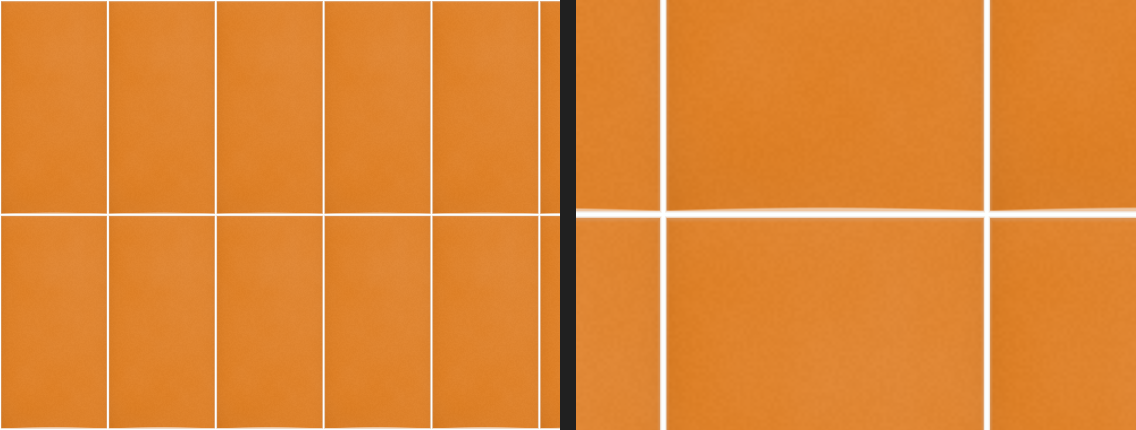
Left: the whole. Right: its middle third, enlarged.
Write a Shadertoy shader that draws this texture.

```glsl
// Stacked upright orange glazed tiles with thin white grout joints.

float hash(vec2 p) {
    p = fract(p * vec2(0.1031, 0.1137));
    p += dot(p, p.yx + 33.33);
    return fract((p.x + p.y) * p.x * 7.31 + p.y * 13.7);
}

float noise(vec2 p) {
    vec2 i = floor(p), f = fract(p);
    f = f * f * (3.0 - 2.0 * f);
    return mix(mix(hash(i), hash(i + vec2(1, 0)), f.x),
               mix(hash(i + vec2(0, 1)), hash(i + vec2(1, 1)), f.x), f.y);
}

float fbm(vec2 p) {
    float sum = 0.0, amp = 0.5;
    for (int i = 0; i < 4; i++) {
        sum += amp * noise(p);
        p = p * 2.03 + 17.0;
        amp *= 0.5;
    }
    return sum;
}

// Glaze colour at t, which runs 0..1 from the tile's upper left corner
vec3 glaze(vec2 t) {
    vec2 p = t * vec2(1.0, 2.0);
    float cloud = fbm(p * 4.0 + 5.0) - 0.47;
    float bloom = exp(-dot((p - vec2(0.66, 0.6)) * vec2(1.6, 1.2),
                           (p - vec2(0.66, 0.6)) * vec2(1.6, 1.2)) * 2.5);
    float pale = 0.2 + 0.3 * t.x + 0.35 * bloom + 0.6 * cloud
               + 0.25 * smoothstep(0.12, 0.0, t.y);
    vec3 c = mix(vec3(0.870, 0.494, 0.135), vec3(0.882, 0.538, 0.225), clamp(pale, 0.0, 1.0));
    c += 0.018 * (noise(p * 95.0) - 0.5);
    // Darker rims at the sides and the lower corners
    float rim = exp(-t.x * 22.0) + 0.8 * exp(-(1.0 - t.x) * 28.0);
    return c * (1.0 - 0.05 * rim - 0.025 * smoothstep(0.8, 1.0, t.y) * (1.0 - t.x));
}

void mainImage(out vec4 fragColor, in vec2 fragCoord) {
    // Canvas widths, measured from the upper left corner
    vec2 p = vec2(fragCoord.x, iResolution.y - fragCoord.y) / iResolution.x;
    float px = 1.0 / iResolution.x;
    vec2 size = vec2(0.1926, 0.3833);
    vec2 t = fract((p - vec2(0.0001, 0.0003)) / size);
    vec2 edge = min(t, 1.0 - t) * size;
    vec3 col = glaze(t);

    // Worn pale edges: a fine tan line all round, a bowed highlight along the bottom
    float side = smoothstep(0.0042, 0.0018, edge.x);
    float top = smoothstep(0.0055, 0.0015, t.y * size.y);
    float bow = 0.0022 + 0.0018 * sin(3.14159 * t.x);
    float bottom = 1.0 - smoothstep(bow - 0.0008, bow + 0.0008, (1.0 - t.y) * size.y);
    col = mix(col, vec3(0.84, 0.62, 0.44), max(0.5 * side, 0.6 * top));
    col = mix(col, vec3(0.95, 0.85, 0.76), 0.8 * bottom);

    // White grout
    vec2 joint = 1.0 - smoothstep(vec2(0.0019, 0.0020) - 0.6 * px,
                                  vec2(0.0019, 0.0020) + 0.6 * px, edge);
    float grout = max(joint.x, joint.y);
    float core = smoothstep(0.0019, 0.0006, min(edge.x, edge.y));
    col = mix(col, mix(vec3(0.94, 0.88, 0.83), vec3(0.99, 1.0, 1.0), core), grout);

    fragColor = vec4(col, 1.0);
}
```
